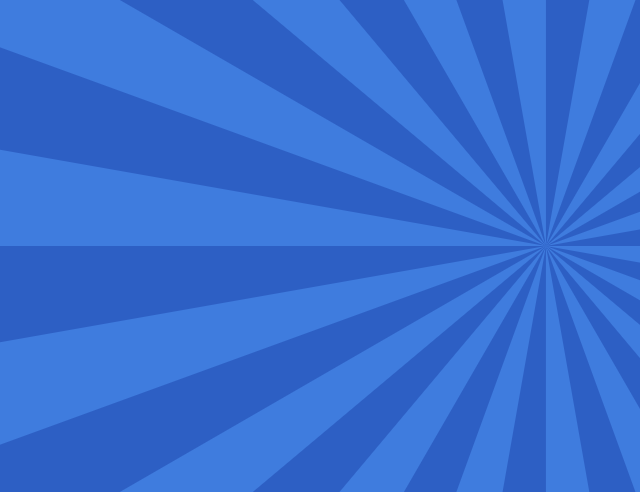
Give the GLSL for this background, as a WebGL 2 fragment shader.

```glsl
#version 300 es
precision highp float;
// Sunburst: two flat blues alternate in equal wedges around an off-centre hub.
// A triangle wave of the polar angle, scaled by radius, gives the signed
// distance to the nearest wedge edge, which is smoothed over one pixel.

#define HUB vec2(0.853, 0.5)            // fraction of the canvas
#define RAY_PAIRS 18.0                  // dark and light pairs per turn
#define DARK_BLUE vec3(0.176, 0.373, 0.769)
#define LIGHT_BLUE vec3(0.247, 0.486, 0.871)

uniform vec2 u_resolution;
out vec4 fragColor;

// Signed distance to the nearest ray edge, positive inside dark rays
float rayDistance(vec2 p) {
    float angle = atan(p.y, p.x);
    float edgeAngle = asin(clamp(sin(angle * RAY_PAIRS), -1.0, 1.0)) / RAY_PAIRS;
    return length(p) * sin(edgeAngle);
}

void main() {
    // Position relative to the hub, in canvas heights
    vec2 p = (gl_FragCoord.xy - HUB * u_resolution) / u_resolution.y;
    float pixel = 1.0 / u_resolution.y;

    // Coverage falls to an even blend where the rays converge
    float darkCover = clamp(0.5 + rayDistance(p) / pixel, 0.0, 1.0);
    fragColor = vec4(mix(LIGHT_BLUE, DARK_BLUE, darkCover), 1.0);
}
```
